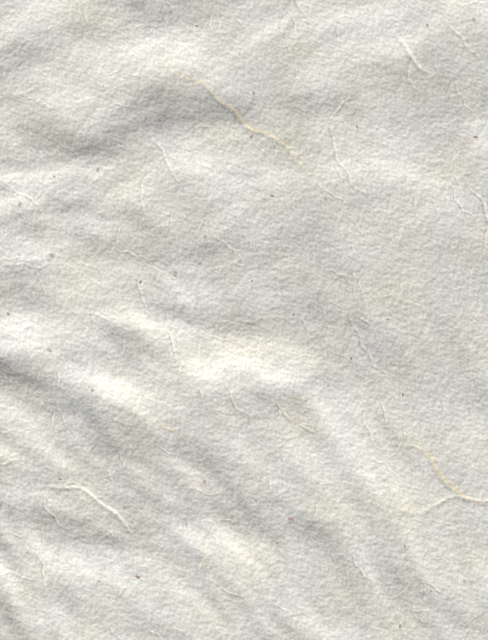
This texture is drawn by a WebGL 2 fragment shader. Its source:

```glsl
#version 300 es
precision highp float;
// Crumpled handmade paper: folds lit from above, an embossed pulp grain,
// raised curved fibres and creases, and sparse brown flecks.
// Folds and grain use gradient noise; fibres and flecks are scattered by cell.

uniform vec2 u_resolution;
out vec4 fragColor;

// Two random values in 0..1 for an integer cell.
vec2 hash2(vec2 cell) {
    uvec2 k = uvec2(ivec2(cell) + 32768);
    uint n = k.x * 1597u + k.y * 51749u;
    n = (n ^ (n >> 15)) * 739391u;
    n = (n ^ (n >> 13)) * 974711u;
    n ^= n >> 16;
    return vec2(n & 65535u, n >> 16) / 65535.0;
}

vec2 gradientAt(vec2 cell) {
    float a = 6.2832 * hash2(cell).x;
    return vec2(cos(a), sin(a));
}

float gradientNoise(vec2 p) {
    vec2 i = floor(p), f = p - i;
    vec2 u = f * f * f * (f * (f * 6.0 - 15.0) + 10.0);
    vec2 e = vec2(0.0, 1.0);
    return mix(mix(dot(gradientAt(i), f), dot(gradientAt(i + e.yx), f - e.yx), u.x),
               mix(dot(gradientAt(i + e), f - e), dot(gradientAt(i + 1.0), f - 1.0), u.x), u.y);
}

mat2 rotation(float a) {
    float c = cos(a), s = sin(a);
    return mat2(c, s, -s, c);
}

// Height of the folds, which fall to the right below and rise above.
float foldHeight(vec2 p) {
    float slope = mix(-0.75, 0.4, smoothstep(0.0, 1.0, p.y));
    vec2 q = vec2(p.x, p.y - (p.x - 0.38) * slope);
    q += 0.05 * vec2(gradientNoise(p * 5.0 + 31.0), gradientNoise(p * 5.0 + 67.0));
    float ridge = sqrt(0.002 + pow(gradientNoise(q * vec2(3.5, 5.5) + 71.0), 2.0));
    return 0.75 * gradientNoise(q * vec2(3.2, 5.5) + 3.7) - 0.55 * ridge
         + 0.46 * gradientNoise(q * vec2(6.5, 10.0) + 19.3)
         + 0.15 * gradientNoise(q * vec2(16.0, 21.0) + 43.1)
         + 0.05 * gradientNoise(q * vec2(34.0, 42.0) + 7.9);
}

// Pulp texture in a tilted frame, slightly drawn out along one axis.
float pulpHeight(vec2 p) {
    vec2 q = rotation(0.45) * p;
    return 0.8 * gradientNoise(q * vec2(50.0, 75.0))
         + 0.8 * gradientNoise(q * vec2(95.0, 135.0) + 11.0)
         + 0.6 * gradientNoise(q * vec2(165.0, 210.0) + 57.0);
}

// Scattered curved strokes: x is the lit relief, y the tan stain.
vec2 strokes(vec2 p, float scale, float keep, float width, float spread) {
    vec2 sum = vec2(0.0);
    vec2 home = floor(p * scale);
    float w = max(width, 0.65 / u_resolution.y) * scale;
    for (int j = -1; j <= 1; j++)
    for (int i = -1; i <= 1; i++) {
        vec2 cell = home + vec2(i, j);
        vec2 seed = cell + scale * 37.0;
        vec2 kind = hash2(seed + 500.0);
        if (kind.x > keep) continue;
        vec2 shape = hash2(seed + 900.0);
        vec2 finish = hash2(seed + 1300.0);
        float angle = -0.4 + (shape.x - 0.5) * spread;
        vec2 l = rotation(-angle) * (p * scale - cell - hash2(seed));
        float halfLength = mix(0.25, 0.85, shape.y);
        float d = l.y - (kind.y - 0.5) * 1.3 * l.x * l.x
                - 0.1 * gradientNoise(vec2(l.x * 4.0, shape.x * 91.0));
        float taper = 1.0 - smoothstep(0.2 * halfLength, halfLength, length(l));
        float ridge = exp(-d * d / (w * w));
        float shadow = exp(-pow((d + 2.1 * w) / (1.4 * w), 2.0));
        float strength = taper * mix(0.3, 1.0, finish.x);
        float stain = smoothstep(0.55, 0.95, finish.y);
        sum += strength * vec2((ridge - 0.75 * shadow) * (1.0 - 0.6 * stain), ridge * stain);
    }
    return sum;
}

// Coverage of small uneven flecks.
float flecks(vec2 p, float scale) {
    vec2 cell = floor(p * scale);
    vec2 kind = hash2(cell + 2100.0);
    vec2 shape = hash2(cell + 2500.0);
    vec2 l = (p * scale - cell - mix(vec2(0.2), vec2(0.8), hash2(cell + 2900.0))) / scale;
    l = rotation(shape.x * 6.2832) * l * vec2(1.0, 1.0 + shape.y);
    float radius = mix(0.001, 0.0042, kind.y * kind.y);
    float d = length(l) + 0.002 * gradientNoise(p * 230.0) - radius;
    float edge = max(0.0012, 0.8 / u_resolution.y);
    return step(kind.x, 0.24) * mix(0.25, 0.65, shape.y) * (1.0 - smoothstep(-edge, edge, d));
}

void main() {
    vec2 p = gl_FragCoord.xy / u_resolution.y;

    // Folds and grain brighten where they face the light.
    float fold = foldHeight(p) - foldHeight(p + vec2(0.005, 0.016));
    float grain = pulpHeight(p) - pulpHeight(p + vec2(-0.0016, 0.0028));
    float speckle = gradientNoise(rotation(1.1) * p * 245.0 + 29.0);
    float tone = 0.838 + 0.68 * fold + 0.115 * grain + 0.06 * speckle;

    // Creases, long fibres, short fibres and fine hairs.
    vec2 marks = 0.23 * strokes(p, 4.3, 0.36, 0.0025, 1.2)
               + 0.14 * strokes(p, 8.5, 0.45, 0.0017, 2.0)
               + 0.1 * strokes(p, 15.0, 0.55, 0.0013, 2.6)
               + 0.08 * strokes(p, 30.0, 0.55, 0.0012, 2.9);
    tone += marks.x;

    // Warm off-white with a soft drift in tint.
    float warmth = 0.042 + 0.03 * gradientNoise(p * 12.0 + 83.0) + 0.08 * (tone - 0.838);
    vec3 colour = vec3(tone) - vec3(0.0, 0.17, 1.0) * warmth;
    colour -= marks.y * vec3(0.05, 0.32, 0.8);
    colour = mix(colour, vec3(0.55, 0.41, 0.33), flecks(p, 17.0));

    fragColor = vec4(clamp(colour, 0.0, 1.0), 1.0);
}
```
